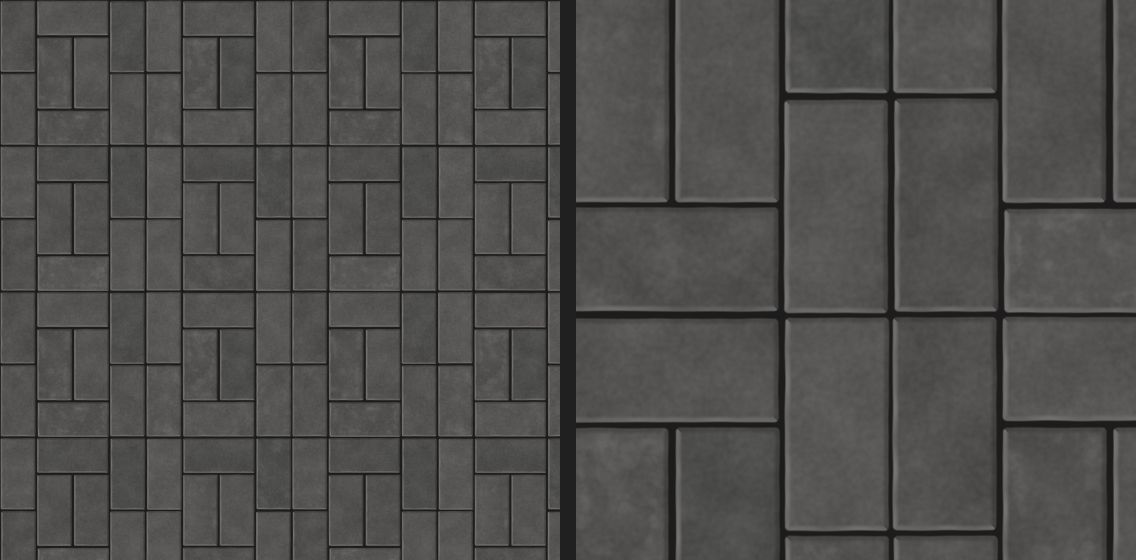
Left, the full canvas; right, a detail of the centre.
Reproduce this texture procedurally as a Shadertoy shader.

```glsl
// Dark concrete pavers: pairs of upright columns alternate with square blocks
// made of two lying and two standing bricks. Each brick is a rounded box with
// a lit bevel, its own tone, stains and grain; variation repeats every 8 units.

const float UNITS = 15.36;        // brick widths across the canvas
const float VARIATION = 8.0;      // period of the wear, in brick widths
const float JOINT = 0.026;        // half width of the joints
const vec3 JOINT_COLOR = vec3(0.115, 0.11, 0.108);
const vec3 STONE_COLOR = vec3(0.322, 0.319, 0.314);
const vec3 EDGE_COLOR = vec3(0.46, 0.452, 0.45);

vec2 hash2(vec2 p) {
    vec3 q = fract(p.xyx * vec3(0.1031, 0.1030, 0.0973));
    q += dot(q, q.yzx + 33.33);
    return fract((q.xx + q.yz) * q.zy);
}

float cornerSlope(vec2 cell, vec2 offset) {
    float angle = 6.2832 * hash2(cell).x;
    return dot(vec2(cos(angle), sin(angle)), offset);
}

float gradientNoise(vec2 p) {
    vec2 i = floor(p), f = p - i;
    vec2 u = f * f * f * (f * (f * 6.0 - 15.0) + 10.0);
    vec2 e = vec2(1.0, 0.0);
    float low = mix(cornerSlope(i, f), cornerSlope(i + e, f - e), u.x);
    float high = mix(cornerSlope(i + e.yx, f - e.yx), cornerSlope(i + 1.0, f - 1.0), u.x);
    return mix(low, high, u.y);
}

float fbm(vec2 p) {
    float sum = 0.0, gain = 1.0;
    for (int i = 0; i < 4; i++) {
        sum += gain * gradientNoise(p);
        p = mat2(1.6, 1.2, -1.2, 1.6) * p + 7.3;
        gain *= 0.5;
    }
    return sum;
}

float roundedBox(vec2 p, vec2 halfSize, float radius) {
    vec2 a = abs(p) - halfSize + radius;
    return length(max(a, 0.0)) + min(max(a.x, a.y), 0.0) - radius;
}

// Finds the brick under p: its centre and its half size
void findBrick(vec2 p, out vec2 center, out vec2 halfSize) {
    vec2 q = mod(p - vec2(1.0, 0.0), 4.0);
    vec2 c = vec2(floor(q.x) + 0.5, floor(q.y * 0.5) * 2.0 + 1.0);
    halfSize = vec2(0.5, 1.0);
    if (q.x < 2.0) {
        c.y = 2.0;
        if (abs(q.y - 2.0) > 1.0) {
            c = vec2(1.0, floor(q.y) + 0.5);
            halfSize = halfSize.yx;
        }
    }
    center = p - q + c;
}

// Tone, stains, worn rim and grain of one brick face
vec3 stoneFace(vec2 local, float d, vec2 seed, vec2 traits) {
    vec2 p = local + seed;
    float stain = fbm(p * 1.7);
    float speckle = fbm(p * 7.0 + 31.0);
    float grain = gradientNoise(p * 15.0) + 0.6 * gradientNoise(p * 27.0 + 9.0);
    float patchy = smoothstep(0.1, 0.5, fbm(p * 2.3 + 57.0));
    float rim = smoothstep(0.09, 0.0, abs(d + 0.14 + 0.08 * stain));
    float shade = 0.045 * (traits.x - 0.5) + 0.035 * stain + 0.014 * speckle + 0.024 * grain;
    shade += 0.035 * patchy * traits.y;
    shade += 0.03 * rim * smoothstep(0.5, 0.9, traits.y) * smoothstep(-0.2, 0.4, speckle + stain);
    vec3 warmth = vec3(0.006, 0.0, -0.004) * (traits.x - 0.4);
    return STONE_COLOR + shade + warmth;
}

// Thin lit bevel, strongest on the left and lower sides
vec3 addBevel(vec3 color, vec2 local, vec2 halfSize, float d, float wear) {
    vec2 a = abs(local) - halfSize;
    vec2 side = a.x > a.y ? vec2(sign(local.x), 0.0) : vec2(0.0, sign(local.y));
    float facing = dot(side, vec2(-0.75, 0.55));
    float band = smoothstep(-0.065, -0.02, d);
    float light = band * max(facing + 0.1, 0.0) * (0.9 + 0.8 * wear);
    float dark = band * max(-facing, 0.0) * 0.4;
    color = mix(color, EDGE_COLOR, clamp(light, 0.0, 1.0));
    return mix(color, JOINT_COLOR, dark);
}

void mainImage(out vec4 fragColor, in vec2 fragCoord) {
    // Brick units, measured from the upper left
    vec2 p = vec2(fragCoord.x, iResolution.y - fragCoord.y) / iResolution.y * UNITS;
    float pixel = UNITS / iResolution.y;

    vec2 center, halfSize;
    findBrick(p, center, halfSize);
    vec2 id = floor(mod(center * 2.0 + 0.5, VARIATION * 2.0));
    vec2 traits = hash2(id + 3.7);
    vec2 seed = 60.0 * hash2(id + 41.3);

    // Slightly shifted, uneven outline
    vec2 local = p - center - 0.02 * (hash2(id + 17.9) - 0.5);
    float wear = gradientNoise(local * 3.5 + seed);
    float d = roundedBox(local, halfSize - JOINT, 0.04) + 0.008 * wear;

    vec3 color = stoneFace(local, d, seed, traits);
    color = addBevel(color, local, halfSize, d, wear);

    // Soft dark joint around the brick
    float edge = 0.5 * pixel + 0.006;
    color = mix(color, JOINT_COLOR, smoothstep(-edge, edge, d));
    fragColor = vec4(color, 1.0);
}
```
